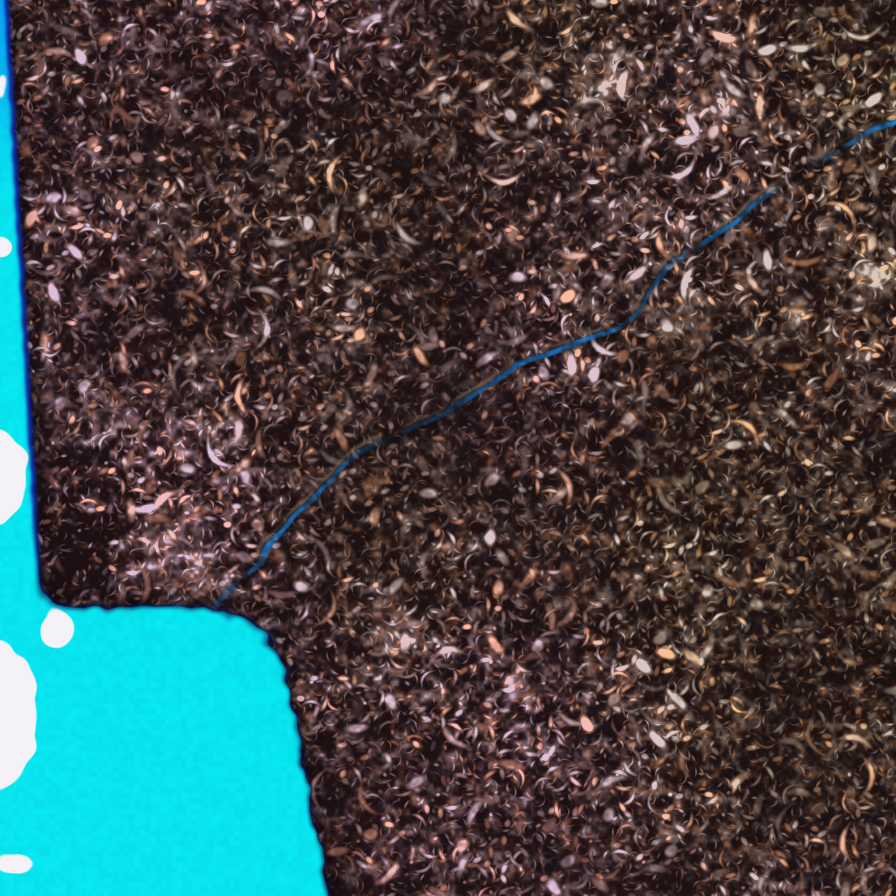
Give the GLSL for this texture, as a Shadertoy shader.

```glsl
// Thin section of dark, shell-rich rock beside a cyan resin gap with pale bubbles.
// Curved grains at three scales lie over value noise; a broken blue crack
// crosses the rock, and the gap is a smooth union of half planes.

#define GRAIN_GAIN 0.85
#define GRAIN_BEND 0.9
#define CRACK_WIDTH 0.0036
#define EDGE_ROUGHNESS 0.007
#define RESIN vec3(0.03, 0.90, 0.94)
#define RIM_BLUE vec3(0.06, 0.16, 0.62)
#define CRACK_BLUE vec3(0.10, 0.43, 0.72)
#define ROCK_DARK vec3(0.105, 0.065, 0.072)
#define ROCK_TAN vec3(0.47, 0.385, 0.355)
#define ROCK_PALE vec3(0.86, 0.79, 0.78)

// Crack vertices: position and blue filling
const vec3 crackPath[13] = vec3[13](
    vec3(.235, .322, .4), vec3(.289, .373, .8), vec3(.326, .422, .9),
    vec3(.378, .475, .7), vec3(.417, .507, .2), vec3(.495, .535, .4),
    vec3(.573, .592, .9), vec3(.651, .622, 1), vec3(.703, .64, .6),
    vec3(.749, .707, .5), vec3(.82, .753, .9), vec3(.885, .805, .1),
    vec3(1.01, .872, 1));

// Bubbles: centre and radii
const vec4 bubbles[6] = vec4[6](
    vec4(-.006, .469, .037, .055), vec4(-.006, .203, .049, .083),
    vec4(.064, .298, .019, .023), vec4(.002, .722, .01, .01),
    vec4(.022, .036, .021, .011), vec4(.002, .91, .006, .012));

// Mineral patches: centre, radius and brightness change
const vec4 patches[12] = vec4[12](
    vec4(.185, .385, .045, .36), vec4(.23, .35, .035, .25),
    vec4(.67, .902, .033, .45), vec4(.805, .885, .035, .3),
    vec4(.972, .69, .026, .5), vec4(.755, .645, .038, .24),
    vec4(.44, .292, .035, .26), vec4(.215, .53, .06, .16),
    vec4(.576, .232, .013, .55), vec4(.603, .165, .015, .38),
    vec4(.09, .39, .06, -.25), vec4(.89, .655, .014, .42));

float hash(vec2 p) { return fract(sin(dot(p, vec2(127.1, 311.7))) * 43758.5453); }

float noise(vec2 p) {
    vec2 i = floor(p), f = fract(p);
    f = f * f * (3.0 - 2.0 * f);
    return mix(mix(hash(i), hash(i + vec2(1, 0)), f.x),
               mix(hash(i + vec2(0, 1)), hash(i + vec2(1, 1)), f.x), f.y);
}

vec2 wobble(vec2 p) { return vec2(noise(p), noise(p + 31.0)) - 0.5; }

float bell(float x) { return exp(-x * x); }

float smoothMin(float a, float b, float k) {
    float h = max(k - abs(a - b), 0.0) / k;
    return min(a, b) - h * h * k * 0.25;
}

// Signed distance to the resin gap, negative inside
float gapDistance(vec2 p) {
    float strip = p.x - 0.007 - 0.056 * (1.0 - p.y);
    float pocket = -smoothMin(0.322 - p.y, 0.368 - p.x - 0.2 * p.y, 0.09);
    float rough = (noise(p * 75.0) - 0.5) * EDGE_ROUGHNESS;
    return smoothMin(strip, pocket, 0.04) + rough * mix(1.0, 0.3, smoothstep(0.3, 0.4, p.y));
}

// Brightest curved grain at p: (brightness, tint)
vec2 grains(vec2 p, float cells, float rarity) {
    vec2 g = p * cells, best = vec2(0.0, 0.5);
    float blur = 0.08 + cells / iResolution.y * 0.5;
    for (int k = 0; k < 9; k++) {
        vec2 id = floor(g) + vec2(k % 3, k / 3) - 1.0;
        vec2 q = g - id - vec2(hash(id + 3.1), hash(id + 17.7));
        float a = 6.2832 * hash(id + 41.3), shape = hash(id + 59.9);
        q = mat2(cos(a), sin(a), -sin(a), cos(a)) * q;
        q.y += GRAIN_BEND * (shape - 0.3) * q.x * q.x;
        vec2 size = mix(vec2(0.3, 0.25), vec2(0.72, 0.11), shape);
        float d = (length(q / size) - 1.0) * size.y;
        float b = pow(hash(id + 73.5), rarity) * smoothstep(blur, -blur, d);
        if (b > best.x) best = vec2(b, hash(id + 91.2));
    }
    return best;
}

vec3 rockColor(vec2 p) {
    float fine = 0.6 * noise(p * 95.0) + 0.4 * noise(p * 210.0 + 7.0);
    float density = 0.6 + 0.55 * noise(p * 8.0) + 0.25 * noise(p * 25.0);
    vec2 warped = p + 0.02 * wobble(p * 45.0);
    float glow = 0.0;
    for (int i = 0; i < 12; i++)
        glow += patches[i].w * bell(1.26 * distance(warped, patches[i].xy) / patches[i].z);
    vec2 grain = grains(p, 40.0, 6.0);
    vec2 medium = grains(p + 5.3, 76.0, 2.8) * vec2(0.85, 1);
    vec2 small = grains(p + 9.7, 135.0, 2.0) * vec2(0.6, 1);
    if (medium.x > grain.x) grain = medium;
    if (small.x > grain.x) grain = small;
    float light = (0.62 * fine * fine + GRAIN_GAIN * grain.x) * density + glow * (0.45 + 0.9 * fine);
    vec3 c = mix(ROCK_DARK, ROCK_TAN, smoothstep(0.02, 0.58, light));
    c = mix(c, ROCK_PALE, smoothstep(0.46, 0.92, light));
    // Purple on the left, olive brown toward the upper right
    float olive = smoothstep(0.2, 0.8, 0.6 * p.x + 0.25 * p.y + 0.5 * noise(p * 5.0) - 0.25);
    c *= mix(vec3(1.04, 0.95, 1.03), vec3(1.0, 1.0, 0.87), olive);
    return c * mix(vec3(1.12, 0.96, 0.82), vec3(0.97, 1.0, 1.07), smoothstep(0.0, 0.6, grain.y));
}

// Nearest crack point: (distance, signed height, blue filling)
vec3 crackAt(vec2 p) {
    p += 0.007 * wobble(p * 38.0);
    vec3 nearest = vec3(9, 0, 0);
    for (int i = 0; i < 12; i++) {
        vec3 a = crackPath[i], ab = crackPath[i + 1] - a;
        float t = clamp(dot(p - a.xy, ab.xy) / dot(ab.xy, ab.xy), 0.0, 1.0);
        vec2 q = p - a.xy - ab.xy * t;
        if (length(q) < nearest.x)
            nearest = vec3(length(q), dot(q, normalize(vec2(-ab.y, ab.x))), a.z + ab.z * t);
    }
    return nearest;
}

void mainImage(out vec4 fragColor, in vec2 fragCoord) {
    vec2 p = fragCoord / iResolution.xy;
    float px = 1.0 / iResolution.y;
    // Rock, tan seam and blue crack
    vec3 color = rockColor(p), crack = crackAt(p);
    float broken = noise(p * 48.0 + 21.0);
    color *= 1.0 - 0.35 * bell(crack.x / 0.007);
    float seam = bell((crack.y - 0.006) / 0.0025) * smoothstep(0.02, 0.01, crack.x);
    color = mix(color, vec3(0.47, 0.40, 0.34), 0.6 * seam * smoothstep(0.25, 0.7, broken));
    float fill = crack.z * smoothstep(0.22, 0.7, broken + 0.35 * crack.z);
    fill *= smoothstep(CRACK_WIDTH + px, CRACK_WIDTH * 0.3, crack.x);
    color = mix(color, CRACK_BLUE * (0.55 + 0.8 * noise(p * 130.0)), 0.9 * fill);
    // Resin and bubbles
    vec3 resin = RESIN * (0.97 + 0.05 * noise(p * 170.0));
    resin = mix(resin, vec3(0.03, 0.55, 0.95), 0.7 * smoothstep(0.75, 1.0, p.y));
    for (int i = 0; i < 6; i++) {
        vec2 r = bubbles[i].zw;
        float d = (length((p - bubbles[i].xy) / r) - 1.0) * min(r.x, r.y);
        d += 0.008 * (noise(p * 55.0) - 0.5);
        resin = mix(resin, vec3(0.96, 0.95, 0.97), smoothstep(px, -px, d));
    }
    // Dark margin, gap and blue rim
    float gap = gapDistance(p), upper = smoothstep(0.3, 0.45, p.y);
    color *= 1.0 - 0.65 * exp(-max(gap, 0.0) / 0.008);
    color = mix(color, resin, smoothstep(px, -px, gap));
    color = mix(color, RIM_BLUE * mix(0.5, 1.0, upper), bell(gap / 0.0035) * mix(0.55, 0.9, upper));
    fragColor = vec4(clamp(color, 0.0, 1.0), 1.0);
}
```
